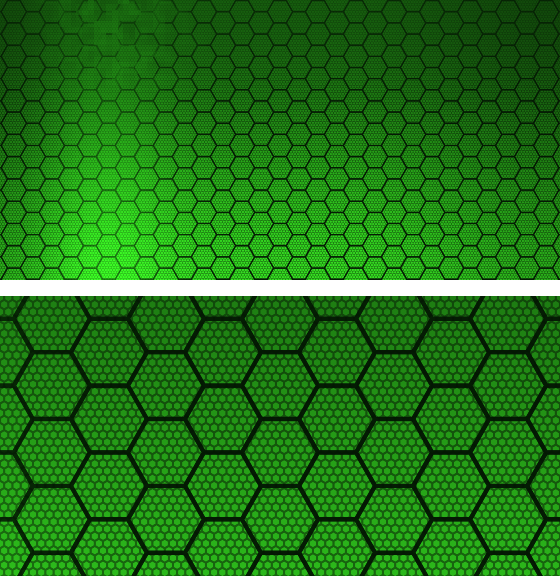
Top, the full canvas; bottom, a detail of the centre.
Reproduce this pattern procedurally as a Shadertoy shader.

```glsl
const vec2 HEX_PERIOD = vec2(0.1358, 0.0796);  // repeat of the staggered lattice, canvas heights
const vec2 HEX_ORIGIN = vec2(1.0, 0.958);      // centre of one cell
const float HEX_LINE = 0.034;                  // half width, in cell heights
const float MESH_COUNT = 8.0;                  // small cells per large cell
const float MESH_LINE = 0.13;                  // half width, in small cells
const float MESH_STRENGTH = 0.45;
const float TOP_LIGHT = 0.37;
const float BOTTOM_LIGHT = 0.91;
const float GLOW_X = 0.2;
const float GLOW_WIDTH = 0.11;
const float GLOW_LIGHT = 0.13;
const float BLOCK_SIZE = 0.021;
const float BLOCK_LIGHT = 0.12;
const vec3 GREEN = vec3(0.235, 1.0, 0.145);
const vec3 LINE_COLOR = vec3(0.01, 0.08, 0.01);
const vec2 LATTICE = vec2(1.7320508, 1.0);

vec2 hashGradient(vec2 cell) {
    float n = fract(sin(dot(cell, vec2(127.1, 311.7))) * 43758.55);
    return vec2(cos(6.2832 * n), sin(6.2832 * n));
}

float gradientNoise(vec2 p) {
    vec2 i = floor(p), f = fract(p);
    vec2 u = f * f * (3.0 - 2.0 * f);
    float a = dot(hashGradient(i), f);
    float b = dot(hashGradient(i + vec2(1, 0)), f - vec2(1, 0));
    float c = dot(hashGradient(i + vec2(0, 1)), f - vec2(0, 1));
    float d = dot(hashGradient(i + vec2(1, 1)), f - vec2(1, 1));
    return mix(mix(a, b, u.x), mix(c, d, u.x), u.y);
}

// Distance to the nearest border of flat-topped hexagons one unit high
float hexEdge(vec2 p) {
    vec2 a = mod(p + 0.5 * LATTICE, LATTICE) - 0.5 * LATTICE;
    vec2 b = mod(p, LATTICE) - 0.5 * LATTICE;
    vec2 q = abs(dot(a, a) < dot(b, b) ? a : b);
    return 0.5 - max(q.y, dot(q, vec2(0.8660254, 0.5)));
}

float lineMask(float dist, float halfWidth, float pixel) {
    return 1.0 - smoothstep(halfWidth - 0.5 * pixel, halfWidth + 0.5 * pixel, dist);
}

void mainImage(out vec4 fragColor, in vec2 fragCoord) {
    vec2 uv = fragCoord / iResolution.xy;
    vec2 p = fragCoord / iResolution.y;
    float pixel = 1.0 / (iResolution.y * HEX_PERIOD.y);

    // Background light: vertical ramp, soft side band and darker sides
    float offset = (uv.x - GLOW_X) / GLOW_WIDTH;
    float glow = exp(-offset * offset);
    float light = mix(BOTTOM_LIGHT, TOP_LIGHT, smoothstep(-0.1, 1.0, uv.y));
    light *= 1.0 - 0.22 * smoothstep(0.6, 1.0, uv.x);
    light *= 1.0 - 0.2 * (1.0 - smoothstep(0.0, 0.16, uv.x));
    light += GLOW_LIGHT * glow * (1.0 - 0.7 * uv.y);

    // Blocky wear in the upper part of the band
    vec2 block = floor(p / BLOCK_SIZE);
    float wear = glow * smoothstep(0.6, 0.85, uv.y);
    float blockTone = gradientNoise(block * 0.43 + 0.17);
    light += BLOCK_LIGHT * wear * blockTone;

    // Fine mesh, weaker towards the dark top
    vec2 hex = (p - HEX_ORIGIN) / HEX_PERIOD * LATTICE;
    float mesh = lineMask(hexEdge(hex.yx * MESH_COUNT), MESH_LINE, pixel * MESH_COUNT);
    float topFade = smoothstep(0.55, 1.0, uv.y);
    light *= 1.0 - MESH_STRENGTH * mesh * (1.0 - 0.5 * topFade) * (1.0 - 0.4 * glow);

    // Large outlines, faded by the band, the top and the wear
    float outline = lineMask(hexEdge(hex), HEX_LINE, pixel);
    float strength = 0.95 * (1.0 - 0.45 * glow) * (1.0 - 0.3 * topFade);
    strength *= 1.0 - wear * smoothstep(-0.1, 0.25, blockTone);
    vec3 color = mix(GREEN * light, LINE_COLOR, outline * strength);

    fragColor = vec4(clamp(color, 0.0, 1.0), 1.0);
}
```
